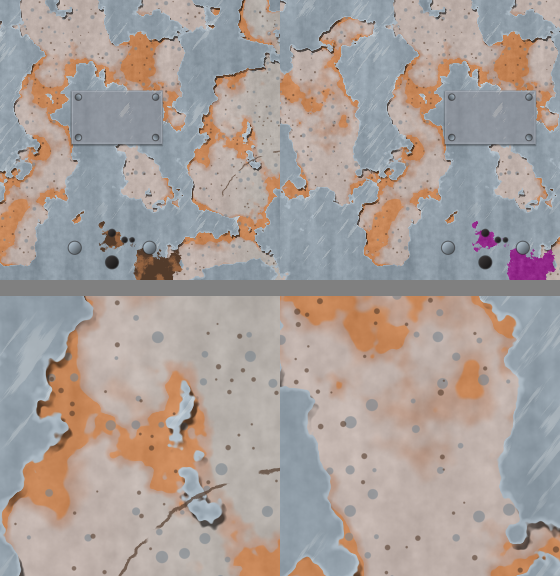
Top: the whole. Bottom: its middle third, enlarged.
Write a Shadertoy shader that draws this texture.

```glsl
const vec3 PAINT = vec3(0.56, 0.61, 0.65);
const vec3 PALE = vec3(0.75, 0.695, 0.67);
const vec3 PINK = vec3(0.72, 0.59, 0.52);
const vec3 ORANGE = vec3(0.77, 0.52, 0.34);
const vec3 RUST = vec3(0.32, 0.23, 0.17);
const vec3 MAGENTA = vec3(0.57, 0.16, 0.53);
const vec3 DARK = vec3(0.16, 0.15, 0.15);

// Large bare areas: centre, radii
const vec4 PATCHES[12] = vec4[12](
    vec4(0.19, 0.71, 0.08, 0.30), vec4(0.51, 0.80, 0.14, 0.07),
    vec4(0.70, 0.93, 0.13, 0.08), vec4(0.93, 0.90, 0.09, 0.13),
    vec4(0.88, 0.47, 0.18, 0.30), vec4(0.51, 0.37, 0.09, 0.09),
    vec4(0.05, 0.24, 0.08, 0.12), vec4(0.78, 0.10, 0.12, 0.06),
    vec4(0.62, 0.55, 0.05, 0.13), vec4(-0.20, 0.62, 0.13, 0.25),
    vec4(0.17, 0.41, 0.10, 0.08), vec4(0.30, 0.90, 0.08, 0.06));

float hash(vec2 p) {
    vec3 q = fract(p.xyx * vec3(0.1031, 0.1030, 0.0973));
    q += dot(q, q.yzx + 33.33);
    return fract((q.x + q.y) * q.z);
}

float noise(vec2 p) {
    vec2 i = floor(p), f = fract(p);
    f = f * f * (3.0 - 2.0 * f);
    return mix(mix(hash(i), hash(i + vec2(1, 0)), f.x),
               mix(hash(i + vec2(0, 1)), hash(i + vec2(1, 1)), f.x), f.y);
}

float fbm(vec2 p) {
    float sum = 0.0, amp = 0.5;
    for (int i = 0; i < 5; i++) {
        sum += amp * noise(p);
        p = mat2(1.6, 1.2, -1.2, 1.6) * p + 17.3;
        amp *= 0.5;
    }
    return sum / 0.97;
}

// Positive where the paint has flaked away
float bareField(vec2 p) {
    float d = -0.07;
    for (int i = 0; i < 12; i++) {
        vec4 e = PATCHES[i];
        d = max(d, (1.0 - length((p - e.xy) / e.zw)) * min(e.z, e.w));
    }
    return min(d, 0.075) + 0.012 + 0.30 * (fbm(p * 10.0) - 0.5);
}

float boxDistance(vec2 p, vec2 halfSize) {
    vec2 d = abs(p) - halfSize;
    return length(max(d, 0.0)) + min(max(d.x, d.y), 0.0);
}

float fill(float d, float soft) {
    return 1.0 - smoothstep(-soft, soft, d);
}

// Dots of varied size scattered on a jittered grid
float specks(vec2 p, float cells, float density, float soft) {
    vec2 id = floor(p * cells);
    vec2 jitter = 0.3 + 0.4 * vec2(hash(id + 3.1), hash(id + 8.7));
    float radius = 0.08 + 0.2 * hash(id + 5.3);
    float d = (length(fract(p * cells) - jitter) - radius) / cells;
    return fill(d, soft) * step(hash(id), density);
}

vec3 bolt(vec3 col, vec2 p, float radius, vec3 tone, float soft) {
    float d = length(p) - radius;
    col = mix(col, DARK, 0.75 * fill(abs(d) - 0.003, soft));
    vec3 face = tone * (1.0 + 0.25 * (p.y - p.x) / radius);
    return mix(col, face, fill(d, soft));
}

float stain(vec2 p, float radius) {
    return length(p) - radius + 0.16 * (fbm(p * 22.0 + 4.0) - 0.5);
}

void mainImage(out vec4 fragColor, in vec2 fragCoord) {
    vec2 uv = fragCoord / iResolution.y;
    float soft = 0.8 / iResolution.y;
    float second = step(1.0, uv.x);
    vec2 p = uv - vec2(second * 4.0 / 3.0, 0.0);
    float grain = fbm(p * 70.0) - 0.5;
    float broad = fbm(p * 4.0 + 31.0);

    // Weathered blue paint with pale diagonal scrapes
    float streak = fbm(p * vec2(32.0, 4.0)) - 0.5;
    vec3 paint = PAINT + 0.13 * streak + 0.09 * grain + 0.10 * (broad - 0.5);
    vec2 slant = mat2(0.8, 0.6, -0.6, 0.8) * p;
    float scrape = smoothstep(0.62, 0.72, fbm(slant * vec2(85.0, 12.0)));
    paint = mix(paint, vec3(0.72, 0.75, 0.77), 0.6 * scrape * smoothstep(0.45, 0.6, broad));

    // Bare undercoat: pale, pink, then orange along the flaked edges
    float field = bareField(p);
    float wear = fbm(p * 6.0 + 9.0) + 0.12 * (1.0 - smoothstep(0.0, 0.05, field));
    wear -= 0.08 * smoothstep(0.72, 0.82, p.x) * smoothstep(0.02, 0.06, field);
    vec3 bare = mix(PALE, vec3(0.68, 0.67, 0.65), smoothstep(0.75, 0.95, p.x) * 0.7);
    bare = mix(bare, PINK, smoothstep(0.55, 0.66, wear));
    bare = mix(bare, ORANGE, smoothstep(0.65, 0.67, wear));
    bare += 0.10 * streak + 0.10 * grain;
    bare = mix(bare, PAINT * 0.85, 0.6 * specks(p, 38.0, 0.22, soft));
    bare = mix(bare, RUST, 0.6 * specks(p + 5.0, 75.0, 0.07, soft));

    // Lifted paint edges: pale rim and cast shadow
    float above = bareField(p + vec2(-0.004, 0.007));
    float lifted = smoothstep(0.42, 0.6, fbm(p * 13.0 + 50.0));
    bare *= 1.0 - 0.6 * lifted * fill(above, 0.004);
    paint += 0.10 * smoothstep(-0.014, -0.002, field);
    vec3 col = mix(paint, bare, smoothstep(-0.002, 0.002, field));

    // Curved scratch
    vec2 arc = p - vec2(1.03, 0.206);
    float groove = abs(length(arc) - 0.256 + 0.012 * grain) - 0.002;
    float reach = step(0.09, arc.y) * step(arc.x, 0.0);
    col = mix(col, RUST, 0.7 * reach * fill(groove, soft) * smoothstep(0.3, 0.5, noise(p * 60.0)));

    // Stains, rusty on one side and dyed on the other
    float spill = min(stain(p - vec2(0.55, 0.04), 0.062), stain(p - vec2(0.405, 0.15), 0.027));
    vec3 rust = mix(RUST, ORANGE * 0.75, smoothstep(0.5, 0.7, fbm(p * 28.0)));
    vec3 dye = mix(rust, MAGENTA + 0.15 * grain, second);
    col = mix(col, dye, fill(spill, 0.005));

    // Bolts and open holes
    for (int i = 0; i < 2; i++) {
        float k = float(i);
        col = bolt(col, p - vec2(0.267 + 0.267 * k, 0.115), 0.022, PAINT * 0.9, soft);
        col = bolt(col, p - vec2(0.40, 0.063 + 0.105 * k), 0.022 - 0.010 * k, DARK, soft);
        col = bolt(col, p - vec2(0.445 + 0.027 * k, 0.143), 0.009 - 0.002 * k, DARK, soft);
    }

    // Screwed plate
    vec2 q = p - vec2(0.418, 0.581);
    float plate = boxDistance(q, vec2(0.163, 0.096));
    col *= 1.0 - 0.45 * fill(boxDistance(q + vec2(0.001, 0.005), vec2(0.163, 0.096)), 0.006);
    vec3 metal = vec3(0.55, 0.575, 0.61) + 0.05 * grain + 0.06 * streak;
    metal = mix(metal, vec3(0.72), 0.5 * scrape * smoothstep(0.5, 0.6, fbm(p * 9.0)));
    metal += 0.10 * fill(abs(plate + 0.004) - 0.001, soft);
    metal = bolt(metal, abs(q) - vec2(0.138, 0.072), 0.010, PAINT * 0.85, soft);
    col = mix(col, metal, fill(plate, soft));

    fragColor = vec4(clamp(col, 0.0, 1.0), 1.0);
}
```
